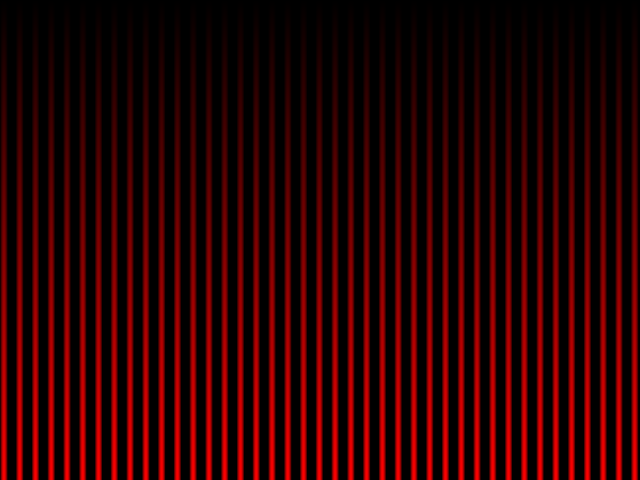
This background is drawn by a WebGL 2 fragment shader. Its source:

```glsl
#version 300 es
precision highp float;
// Vertical red bars with a rounded glow, fading to black towards the top.

uniform vec2 u_resolution;
out vec4 fragColor;

const float TAU = 6.2831853;
const float BAR_COUNT = 255.0 / TAU;  // bars across the canvas, about 40.6
const float FADE_TOP = 1.0;           // height at which the bars turn black
const vec3 BAR_COLOR = vec3(1.0, 0.0, 0.0);
const vec3 GAP_COLOR = vec3(0.0);

// Positive half of a sine wave: a soft bar, then an equally wide dark gap.
float barProfile(float x) {
    return max(sin(TAU * fract(x * BAR_COUNT)), 0.0);
}

// Linear falloff from the bottom edge upwards.
float verticalFade(float y) {
    return clamp(1.0 - y / FADE_TOP, 0.0, 1.0);
}

void main() {
    vec2 uv = gl_FragCoord.xy / u_resolution;
    float glow = barProfile(uv.x) * verticalFade(uv.y);
    fragColor = vec4(mix(GAP_COLOR, BAR_COLOR, glow), 1.0);
}
```
